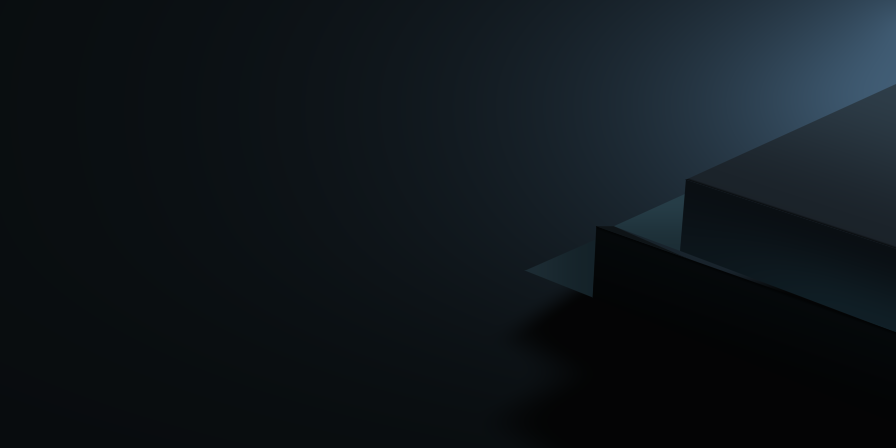
Reproduce this background procedurally as a Shadertoy shader.

```glsl
// Dark studio backdrop: a cold glow from the upper right lights two stacked slabs.
// The glow is an exponential falloff; the slabs and glass fins are convex polygons
// built from half-planes, painted back to front. Canvas units: x 0..2, y 0..1.

// Signed distance to the line a-b, positive on its left
float leftOf(vec2 p, vec2 a, vec2 b) {
    vec2 d = normalize(b - a);
    return d.x * (p.y - a.y) - d.y * (p.x - a.x);
}

// Inner distance of counter-clockwise convex shapes
float triangle(vec2 p, vec2 a, vec2 b, vec2 c) {
    return min(leftOf(p, a, b), min(leftOf(p, b, c), leftOf(p, c, a)));
}

float quad(vec2 p, vec2 a, vec2 b, vec2 c, vec2 d) {
    return min(min(leftOf(p, a, b), leftOf(p, b, c)),
               min(leftOf(p, c, d), leftOf(p, d, a)));
}

float cover(float dist) {
    float halfPixel = 0.7 / iResolution.y;
    return smoothstep(-halfPixel, halfPixel, dist);
}

// Wide elliptical light plus a small hot spot in the corner
vec3 backdrop(vec2 p) {
    vec2 q = vec2(2.0 - p.x, p.y - 0.76);
    q.y *= q.y > 0.0 ? 2.0 : 1.75;
    float glow = 0.41 * exp(-1.92 * sqrt(dot(q, q) + 0.06));
    glow *= smoothstep(-0.4, 0.5, p.y);
    glow += 0.14 * exp(-5.0 * length(p - vec2(2.02, 0.94)));
    return vec3(0.031, 0.045, 0.053) + glow * vec3(0.70, 1.0, 1.27);
}

// Soft, wavy pool of shade beneath the slabs
float floorShade(vec2 p) {
    float edge = 1.225 + 0.05 * cos(30.0 * (p.y - 0.165));
    float below = leftOf(p, vec2(1.276, 0.349), vec2(1.146, 0.258));
    return smoothstep(-0.12, 0.06, p.x - edge) * smoothstep(-0.04, 0.03, below)
         * (1.0 - smoothstep(0.34, 0.40, p.y));
}

void mainImage(out vec4 fragColor, in vec2 fragCoord) {
    vec2 p = fragCoord / iResolution.xy * vec2(2.0, 1.0);
    vec2 topCorner = vec2(1.531, 0.599);
    vec2 topFoot = vec2(1.518, 0.440);
    vec2 baseCorner = vec2(1.331, 0.495);
    vec2 baseFoot = vec2(1.323, 0.336);

    vec3 color = mix(backdrop(p), vec3(0.014, 0.017, 0.018), floorShade(p));

    // Glass fins at the left of each slab
    float fin = triangle(p, vec2(1.172, 0.396), baseFoot, vec2(1.331, 0.466));
    vec3 glass = mix(vec3(0.11, 0.17, 0.20), vec3(0.08, 0.135, 0.16),
                     smoothstep(1.18, 1.32, p.x));
    color = mix(color, glass, cover(fin));
    fin = triangle(p, vec2(1.370, 0.495), topFoot, vec2(1.531, 0.568));
    glass = mix(vec3(0.11, 0.18, 0.21), vec3(0.15, 0.24, 0.28),
                smoothstep(0.44, 0.56, p.y));
    color = mix(color, glass, cover(fin));

    // Narrow ledge of the lower slab
    float ledge = triangle(p, baseCorner, vec2(1.53, 0.425), vec2(1.370, 0.495));
    color = mix(color, vec3(0.055, 0.075, 0.085), cover(ledge));

    // Upper slab: front face, then its top with a dark front rim
    float front = quad(p, topFoot, vec2(2.1, 0.220), vec2(2.1, 0.412), topCorner);
    float depth = smoothstep(0.0, 0.18, leftOf(p, vec2(2.1, 0.412), topCorner));
    vec3 face = mix(vec3(0.038, 0.058, 0.075), vec3(0.062, 0.120, 0.148),
                    depth * (0.4 + 0.6 * smoothstep(1.5, 1.9, p.x)));
    color = mix(color, face, cover(front));

    float top = triangle(p, topCorner, vec2(2.1, 0.412), vec2(2.1, 0.858));
    float rise = leftOf(p, topCorner, vec2(2.1, 0.412));
    face = mix(vec3(0.105, 0.135, 0.162), vec3(0.180, 0.240, 0.285),
               smoothstep(0.0, 0.36, rise));
    face *= mix(0.35, 1.0, smoothstep(0.0, 0.007, rise));
    color = mix(color, face, cover(top));

    // Lower slab: almost black front with a faint light along its upper edge
    front = quad(p, baseFoot, vec2(2.1, 0.0135), vec2(2.1, 0.223), baseCorner);
    depth = leftOf(p, vec2(2.1, 0.223), baseCorner);
    face = mix(vec3(0.018, 0.031, 0.038), vec3(0.012, 0.017, 0.020),
               smoothstep(0.0, 0.17, depth));
    face *= mix(0.5, 1.0, smoothstep(0.0, 0.008, depth));
    color = mix(color, face, cover(front));

    fragColor = vec4(color, 1.0);
}
```
